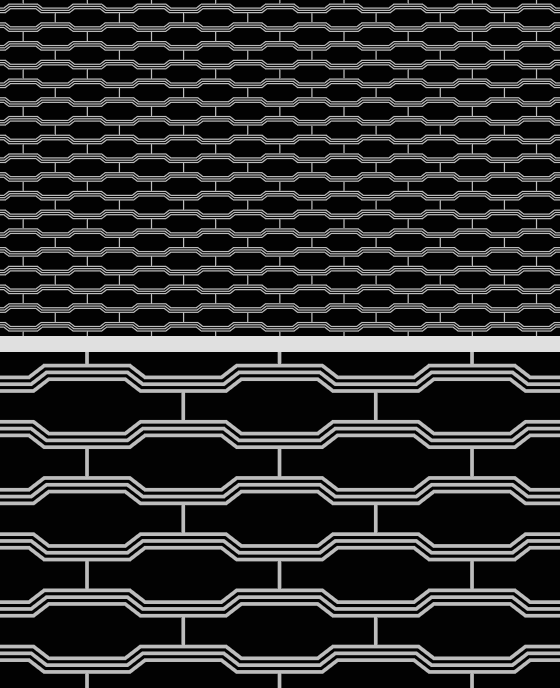
Top, the full canvas; bottom, a detail of the centre.
This pattern is drawn by a Shadertoy shader. Its source:

```glsl
// Stacked triple-line bands that step up and down, each row shifted by half a
// period, joined by short upright posts so that long octagonal cells remain.
// Each band is a mitred signed distance; all lengths are in row pitches.

#define COLUMNS 8.727                // periods across the canvas
#define ROWS 17.94                   // bands down the canvas
#define PERIOD 3.431                 // length of one period
#define ORIGIN vec2(0.361, 0.448)    // first crest: periods across, rows down
#define STEP_HALF 0.105              // half the height of a step
#define STEP_SLOPE 0.77              // steepness of a step
#define LINE_GAP 0.121               // spacing of the three lines
#define LINE_WIDTH 0.066
#define INK vec3(0.74)
#define GROUND vec3(0.008)

// Signed distance above a path falling from crest to trough around x = 0.
float stepDistance(vec2 p) {
    float ramp = (p.y + STEP_SLOPE * p.x) * inversesqrt(1.0 + STEP_SLOPE * STEP_SLOPE);
    return min(p.y + STEP_HALF, max(p.y - STEP_HALF, ramp));
}

// Distance to the nearest line centre; grid.x in periods, grid.y in rows.
float latticeDistance(vec2 grid) {
    float row = floor(grid.y + 0.5);
    float height = row - grid.y;

    // Fold each period about its crest; odd rows shift by half a period.
    float fromCrest = abs(fract(grid.x - 0.5 * row + 0.5) - 0.5) * PERIOD;
    float band = stepDistance(vec2(fromCrest - 0.25 * PERIOD, height));

    // Three parallel lines.
    float nearest = clamp(floor(band / LINE_GAP + 0.5), -1.0, 1.0);
    float lines = abs(band - nearest * LINE_GAP);

    // Posts rise from crests and hang from troughs, outside the band only.
    float post = band > 0.0 ? fromCrest : 0.5 * PERIOD - fromCrest;
    return abs(band) > LINE_GAP ? min(lines, post) : lines;
}

void mainImage(out vec4 fragColor, in vec2 fragCoord) {
    vec2 uv = fragCoord / iResolution.xy;
    vec2 grid = vec2(uv.x * COLUMNS, (1.0 - uv.y) * ROWS) - ORIGIN;

    // Line coverage over about one pixel.
    float pixel = ROWS / iResolution.y;
    float edge = 0.5 * LINE_WIDTH - latticeDistance(grid);
    float coverage = clamp(edge / pixel + 0.5, 0.0, 1.0);

    fragColor = vec4(mix(GROUND, INK, coverage), 1.0);
}
```
